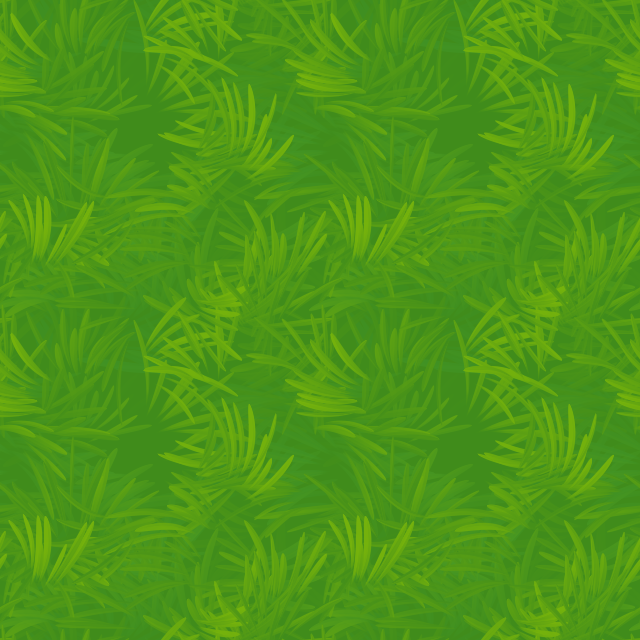
Reproduce this texture procedurally as a Shadertoy shader.

```glsl
// Lush painted grass: overlapping fans of curved blades, tiled two by two.

float hash(vec2 p) {
    return fract(sin(dot(p, vec2(127.1, 311.7))) * 43758.5453);
}

// Returns coverage, position along the blade and signed position across it.
vec3 grassBlade(vec2 p, float angle, float len, float bend, float halfWidth, float pixel) {
    vec2 dir = vec2(cos(angle), sin(angle));
    float t = dot(p, dir) / len;
    float side = dot(p, vec2(-dir.y, dir.x)) - bend * len * t * t;
    float slope = 2.0 * bend * t;
    float stretch = sqrt(1.0 + slope * slope);
    float width = halfWidth * stretch * 2.6 * t * sqrt(max(1.0 - t, 0.0));
    float dist = (abs(side) - width) / stretch;
    float cover = (1.0 - smoothstep(-pixel, pixel, dist)) * step(t, 1.0);
    return vec3(cover, t, side / max(width, 0.001));
}

void mainImage(out vec4 fragColor, in vec2 fragCoord) {
    const int TUFTS = 76;
    const int BLADES = 8;
    vec2 tile = fract(2.0 * fragCoord / iResolution.xy);
    float pixel = 1.3 / min(iResolution.x, iResolution.y);

    vec3 shadowGreen = vec3(0.25, 0.55, 0.105);
    vec3 coolGreen = vec3(0.24, 0.575, 0.165);
    vec3 sunGreen = vec3(0.46, 0.70, 0.045);
    vec3 color = shadowGreen;

    // Tufts are painted from the dim back to the bright front.
    for (int i = 0; i < TUFTS; i++) {
        float id = float(i);
        float depth = id / float(TUFTS - 1);
        vec2 jitter = vec2(hash(vec2(id, 1.0)), hash(vec2(id, 2.0)));
        vec2 root = fract(id * vec2(0.7549, 0.5698) + 0.4 * jitter);

        // The shortest wrapped offset keeps every tuft whole across the tile edge.
        vec2 offset = tile - root;
        offset -= round(offset);
        if (dot(offset, offset) > 0.2) continue;

        float heading = 1.57 + 5.0 * (hash(vec2(id, 3.0)) - 0.5);
        float spread = mix(0.5, 1.7, hash(vec2(id, 4.0)));
        float size = mix(0.18, 0.29, hash(vec2(id, 5.0)));
        float sway = 0.9 * (hash(vec2(id, 6.0)) - 0.5);
        float light = mix(0.25, 1.0, hash(vec2(id, 7.0))) * smoothstep(-0.1, 0.75, depth);
        float cool = step(0.4, hash(vec2(id, 8.0))) * (1.0 - smoothstep(0.35, 0.6, depth));

        for (int j = 0; j < BLADES; j++) {
            vec2 key = vec2(id + 0.5, float(j) + 10.0);
            float rnd = hash(key);
            float fan = (float(j) + 0.9 * rnd) / float(BLADES) - 0.45;
            float len = size * mix(0.55, 1.1, hash(key + 20.0));
            float halfWidth = mix(0.006, 0.0125, hash(key + 40.0));
            float bend = sway + 0.4 * fan + 0.25 * (hash(key + 60.0) - 0.5);
            vec2 axis = vec2(cos(heading), sin(heading));
            vec2 start = 0.1 * fan * vec2(-axis.y, axis.x) + 0.06 * (hash(key + 80.0) - 0.5) * axis;
            vec3 blade = grassBlade(offset - start, heading + spread * fan, len, bend, halfWidth, pixel);
            if (blade.x <= 0.0) continue;

            // Lighter tips, a lit edge, brush streaks and a soft root.
            float ridge = smoothstep(-0.1, 0.2, blade.z + 0.3 * sin(blade.y * 5.0 + 6.0 * rnd));
            float streak = sin(blade.z * 5.0 + 3.0 * blade.y + 20.0 * rnd);
            float tone = light * mix(0.55, 1.05, blade.y) * mix(0.55, 1.2, hash(key + 100.0));
            tone += depth * (0.2 * ridge + 0.03 * streak - 0.04);
            vec3 paint = mix(mix(shadowGreen, coolGreen, cool), sunGreen, clamp(tone, 0.0, 1.0));
            float opacity = mix(0.7, 0.97, depth) * smoothstep(0.0, 0.25, blade.y);
            color = mix(color, paint, blade.x * opacity);
        }

        // A soft shade sinks the space around each root, restoring dark hollows.
        float hollow = 1.0 - smoothstep(0.0, 0.17, length(offset + 0.06 * vec2(cos(heading), sin(heading))));
        color = mix(color, shadowGreen, 0.5 * hollow * (1.0 - 0.6 * depth));
    }
    fragColor = vec4(color, 1.0);
}
```
